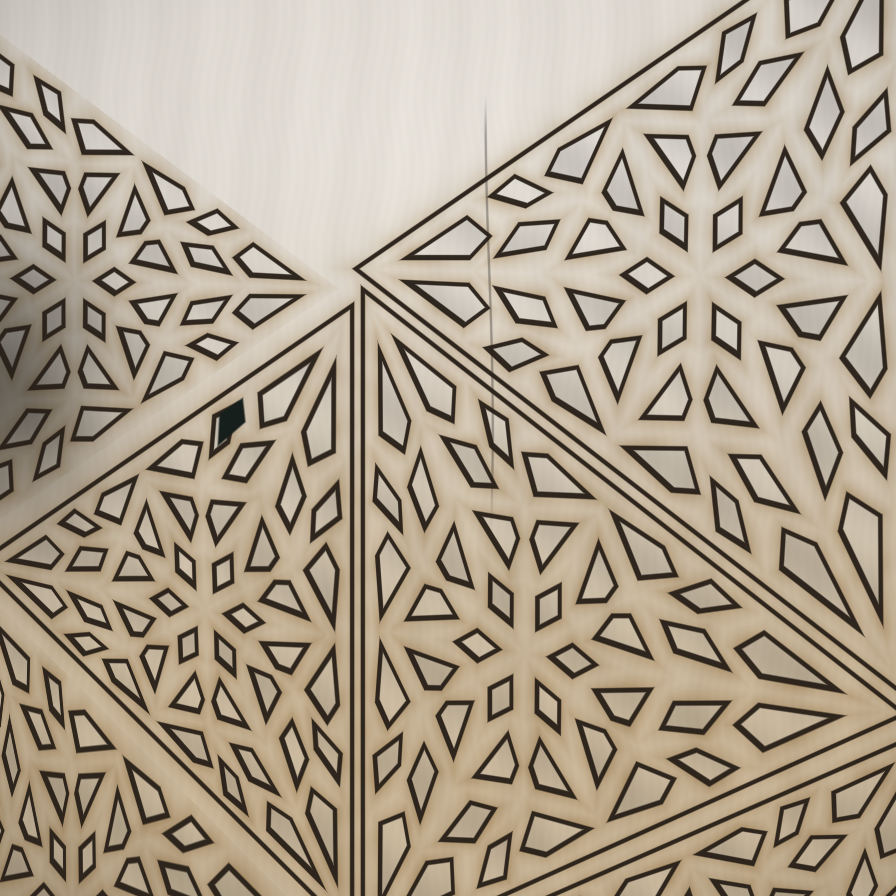
Reproduce this pattern procedurally as a three.js fragment shader.

```glsl
// Laser-cut plywood triangles with six-fold lattices of scorched kite-shaped cells.
varying vec2 vUv;

float cross2(vec2 a, vec2 b) { return a.x * b.y - a.y * b.x; }

// Signed distance to the line a-b, positive on its right
float sideOf(vec2 p, vec2 a, vec2 b) {
  return cross2(p - a, normalize(b - a));
}

// Convex quad with counter-clockwise corners, negative inside
float quad(vec2 p, vec2 a, vec2 b, vec2 c, vec2 d) {
  return max(max(sideOf(p, a, b), sideOf(p, b, c)),
             max(sideOf(p, c, d), sideOf(p, d, a)));
}

// Cells in one sixth of a unit triangle; x points to its corner
float lattice(vec2 p) {
  float d = quad(p, vec2(.84, .03), vec2(.656, .134), vec2(.586, .088), vec2(.645, .033));
  d = min(d, quad(p, vec2(.586, .187), vec2(.517, .236), vec2(.416, .195), vec2(.483, .162)));
  d = min(d, quad(p, vec2(.562, .04), vec2(.5, .118), vec2(.39, .125), vec2(.423, .061)));
  d = min(d, quad(p, vec2(.423, .24), vec2(.39, .3), vec2(.252, .364), vec2(.324, .221)));

  // The inner rosette also mirrors across thirty degrees
  vec2 mirror = vec2(-.5, .866);
  p -= 2. * max(dot(p, mirror), 0.) * mirror;
  d = min(d, quad(p, vec2(.357, .039), vec2(.3, .129), vec2(.252, .123), vec2(.204, .063)));
  vec2 q = abs(p - vec2(.14, 0.));
  return min(d, (q.x / .065 + q.y / .038 - 1.) * .033);
}

// Barycentric weights of p in triangle abc
vec3 weights(vec2 p, vec2 a, vec2 b, vec2 c) {
  return vec3(cross2(b - p, c - p), cross2(c - p, a - p), cross2(a - p, b - p))
       / cross2(b - a, c - a);
}

// Adds a panel: x = cell distance, y = rim distance; the hub sets its perspective
vec2 addPanel(vec2 best, vec2 p, vec2 a, vec2 b, vec2 c, vec2 hub, float rimGap) {
  float area = abs(cross2(b - a, c - a));
  vec3 w = weights(p, a, b, c);
  vec3 heights = area / vec3(length(c - b), length(a - c), length(b - a));
  vec3 inset = w * heights;
  float rim = min(inset.x, min(inset.y, inset.z));
  best.y = min(best.y, abs(rim) + rimGap);
  if (rim < 0.) return best;

  w /= weights(hub, a, b, c);
  w /= w.x + w.y + w.z;
  float high = max(w.x, max(w.y, w.z));
  float low = min(w.x, min(w.y, w.z));
  float mid = 1. - high - low;
  vec2 folded = vec2(1.5 * high - .5, .866 * (mid - low));
  best.x = min(best.x, lattice(folded) * sqrt(area / 2.598));
  return best;
}

vec2 panels(vec2 p) {
  vec2 d = vec2(1.);
  d = addPanel(d, p, vec2(.405, .677), vec2(1.009, .203), vec2(.405, -.07), vec2(.585, .271), 0.);
  d = addPanel(d, p, vec2(.397, .7), vec2(1.01, 1.122), vec2(1.01, .224), vec2(.781, .691), 0.);
  d = addPanel(d, p, vec2(.393, .659), vec2(.393, -.042), vec2(-.023, .372), vec2(.229, .319), 0.);
  d = addPanel(d, p, vec2(.378, .678), vec2(-.086, 1.026), vec2(-.086, .362), vec2(.083, .687), 1.);
  d = addPanel(d, p, vec2(-.026, .349), vec2(.371, -.052), vec2(-.026, -.354), vec2(.081, -.009), 1.);
  d = addPanel(d, p, vec2(1.029, .182), vec2(.43, -.081), vec2(1.029, -.497), vec2(.846, -.12), 0.);
  return d;
}

// Layered sines stretched along the grain
float grain(vec2 p) {
  float bend = p.x + .006 * sin(p.y * 7. + p.x * 9.);
  return sin(bend * 61. + sin(p.y * 5.)) * .45
       + sin(bend * 173. + 2. * sin(p.y * 11.)) * .3
       + sin(bend * 620. + 3. * sin(p.y * 37.)) * .25;
}

void main() {
  vec2 p = vUv;
  vec2 d = panels(p);
  float wall = panels(p - vec2(.003, .0035)).x;

  // Plywood, cool above and warm below
  vec3 color = mix(vec3(.80, .73, .62), vec3(.85, .83, .80), smoothstep(.1, .85, p.y));
  color += .018 * grain(p);
  color += .05 * exp(-12. * dot(p - vec2(.5, .8), p - vec2(.5, .8)));

  // Soft shadows on the left and in the corners
  vec2 shade = (p - vec2(0., .57)) / vec2(.11, .16);
  color *= 1. - .48 * exp(-dot(shade, shade));
  color *= 1. - .22 * smoothstep(.5, .95, length(p - vec2(.55, .55)));

  // Fine crack along the grain
  float crack = smoothstep(.0022, .0004, abs(p.x - .546 + .004 * sin(p.y * 9.)));
  color *= 1. - .3 * crack * smoothstep(.4, .5, p.y) * smoothstep(.9, .84, p.y);

  // Scorch glow, uneven around the cuts
  float uneven = .75 + .25 * sin(p.x * 67. + 2. * sin(p.y * 43.)) * sin(p.y * 59.);
  float scorch = max(exp(-max(d.x, 0.) * 85.), .7 * exp(-d.y * 95.)) * uneven;
  float inside = smoothstep(.001, -.001, d.x);
  color = mix(color, color * vec3(.76, .66, .50), scorch * (1. - inside) * .8);
  color *= 1. - inside * (.07 + .05 * sin(p.x * 31. + p.y * 47.));

  // Charred kerfs and the shaded cut walls
  float kerf = smoothstep(.0034, .0014, min(abs(d.x), d.y));
  float cutWall = inside * smoothstep(-.001, .001, wall);
  color = mix(color, vec3(.15, .12, .09), max(kerf, cutWall) * .95);

  // One cell left open to the dark behind
  float opening = quad(p, vec2(.274, .529), vec2(.271, .556), vec2(.245, .538), vec2(.243, .502));
  color = mix(color, vec3(.09, .12, .11), smoothstep(.0015, -.0015, opening));

  gl_FragColor = vec4(color, 1.);
}
```
